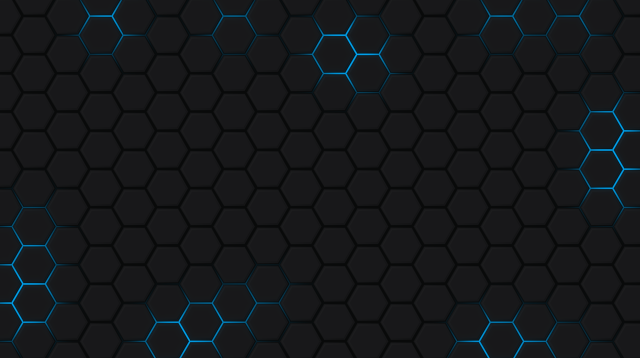
Reproduce this background procedurally as a Shadertoy shader.

```glsl
// Dark bevelled hexagon panels with blue light leaking through the seams near the border.

// Offset from the centre of the nearest flat-topped hexagon of height 1.
vec2 hexCell(vec2 q) {
    vec2 period = vec2(1.7320508, 1.0);
    vec2 a = q - period * round(q / period);
    vec2 b = q - period * (floor(q / period) + 0.5);
    return dot(a, a) < dot(b, b) ? a : b;
}

// Distance from a point inside the hexagon to its border.
float hexBorder(vec2 c) {
    c = abs(c);
    return 0.5 - max(c.y, dot(c, vec2(0.8660254, 0.5)));
}

// A run of soft lights, each one dimmer than the last by the factor fade.
float lightChain(vec2 p, vec2 start, vec2 stride, int count, float fade) {
    float sum = 0.0, strength = 1.0;
    for (int i = 0; i < count; i++) {
        vec2 d = p - start - stride * float(i);
        sum += strength * exp(-85.0 * dot(d, d));
        strength *= fade;
    }
    return sum;
}

void mainImage(out vec4 fragColor, in vec2 fragCoord) {
    // Canvas heights, measured from the upper left corner
    vec2 p = vec2(fragCoord.x, iResolution.y - fragCoord.y) / iResolution.y;
    vec2 cell = hexCell(p * vec2(9.288, 9.355) - vec2(0.02, 0.42));
    float border = hexBorder(cell);
    float pixel = 9.355 / iResolution.y;

    // Panel face with a dark seam and a faint bevel lit from the upper left
    vec3 face = vec3(0.094, 0.095, 0.101);
    vec3 seam = vec3(0.034, 0.039, 0.040);
    float facing = dot(cell, vec2(-0.8, -0.6)) * 2.0;
    float edge = 0.037 - 0.010 * facing;
    vec3 color = mix(seam, face, smoothstep(edge - 0.8 * pixel, edge + 0.8 * pixel, border));
    float rim = (border - 0.075) / 0.018;
    color += 0.019 * facing * exp(-rim * rim);

    // Lights behind the panels, gathered along the canvas border
    float light = 0.75 * lightChain(p, vec2(0.30, 0.06), vec2(0.35, 0.0), 2, 0.75)
                + 0.85 * lightChain(p, vec2(0.95, 0.14), vec2(0.09, 0.03), 2, 0.45)
                + 0.60 * lightChain(p, vec2(1.40, 0.05), vec2(0.215, 0.01), 2, 0.85)
                + 0.80 * lightChain(p, vec2(1.71, 0.36), vec2(0.0, 0.15), 2, 0.9)
                + 0.75 * lightChain(p, vec2(0.065, 0.87), vec2(0.01, -0.13), 3, 0.7)
                + 0.80 * lightChain(p, vec2(0.48, 0.95), vec2(0.14, -0.06), 3, 0.65)
                + 0.75 * lightChain(p, vec2(1.36, 0.96), vec2(0.14, 0.0), 3, 0.55);
    light = 0.9 * smoothstep(0.02, 0.92, light);

    // Thin thread that tapers as it fades, plus a weak halo
    float halfWidth = 0.014 + 0.008 * light;
    float thread = 1.0 - smoothstep(halfWidth - 0.7 * pixel, halfWidth + 0.7 * pixel, border);
    color = mix(color, vec3(0.02, 0.63, 0.92), thread * light);
    color += vec3(-0.02, 0.07, 0.11) * light * exp(-18.0 * border);

    fragColor = vec4(color, 1.0);
}
```
